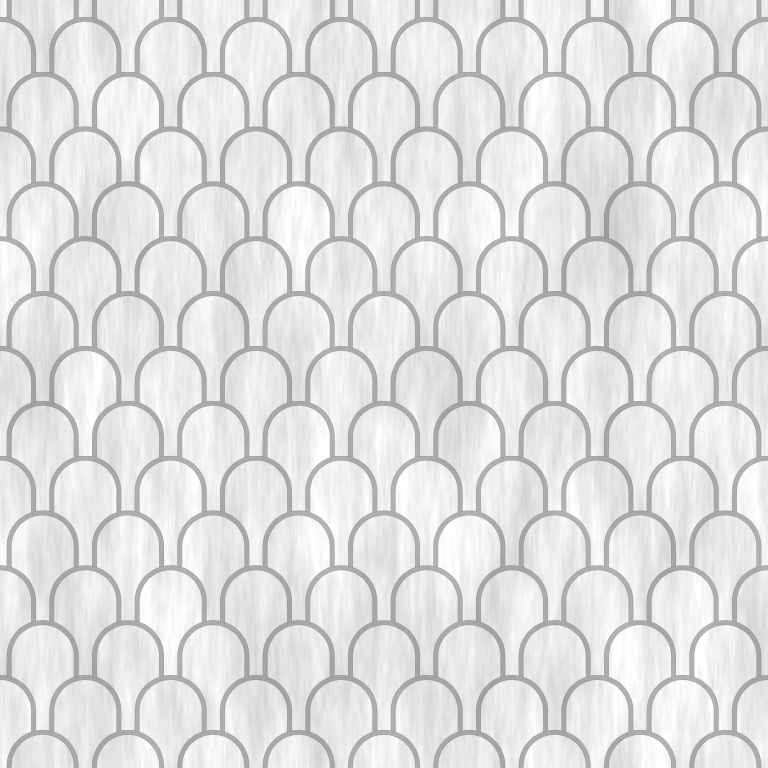
Give the GLSL for this pattern, as a WebGL 1 fragment shader.

```glsl
precision highp float;
// Overlapping arch-shaped scales in pale, vertically streaked grey with darker outlines.

uniform vec2 u_resolution;

float hash(vec2 p) {
  vec3 q = fract(p.xyx * 0.1031);
  q += dot(q, q.yzx + 33.33);
  return fract((q.x + q.y) * q.z);
}

// Random slope of a lattice corner, wrapped to the period
float corner(vec2 cell, vec2 offset, vec2 period) {
  float angle = 6.2832 * hash(mod(cell, period) + period);
  return dot(vec2(cos(angle), sin(angle)), offset);
}

// Gradient noise that repeats over the unit square
float noise(vec2 uv, vec2 period) {
  vec2 p = uv * period;
  vec2 i = floor(p);
  vec2 f = p - i;
  vec2 s = f * f * f * (f * (f * 6.0 - 15.0) + 10.0);
  vec2 e = vec2(1.0, 0.0);
  float low = mix(corner(i, f, period), corner(i + e, f - e, period), s.x);
  float high = mix(corner(i + e.yx, f - e.yx, period), corner(i + 1.0, f - 1.0, period), s.x);
  return mix(low, high, s.y);
}

// Vertical fibres, from broad to fine
float grain(vec2 uv) {
  vec2 period = vec2(40.0, 6.0);
  float amplitude = 1.0;
  float sum = 0.0;
  for (int i = 0; i < 4; i++) {
    sum += amplitude * noise(uv, period);
    period *= 2.0;
    amplitude *= 0.8;
  }
  return sum;
}

// Distance to an arch that runs on downwards, with p.y measured down from its top
float archDistance(vec2 p, float radius) {
  return length(vec2(p.x, max(radius - p.y, 0.0))) - radius;
}

void main() {
  vec2 uv = gl_FragCoord.xy / u_resolution;
  const vec2 count = vec2(9.0, 14.0);
  const float lineWidth = 0.058;
  float pixel = count.x / min(u_resolution.x, u_resolution.y);

  // Rows are counted downwards; lower rows lie over upper ones
  float x = uv.x * count.x;
  float depth = (1.0 - uv.y) * count.y - 0.305;
  float line = 0.0;
  float rim = 0.0;
  vec2 tile = vec2(0.0);
  for (int i = 0; i < 3; i++) {
    float row = floor(depth) - 2.0 + float(i);
    float shifted = x - 0.5 * mod(row, 2.0);
    float column = floor(shifted + 0.5);
    vec2 local = vec2(shifted - column, (depth - row) * count.x / count.y);
    float d = archDistance(local, 0.422);

    float inside = clamp(0.5 - d / pixel, 0.0, 1.0);
    float band = clamp(0.5 + (d + lineWidth) / pixel, 0.0, 1.0);
    line = mix(line, band, inside);
    rim = mix(rim, smoothstep(0.25, 0.5, abs(d / lineWidth + 0.5)), inside);
    if (d < -0.5 * lineWidth) tile = mod(vec2(column, row), count);
  }

  // Each scale has its own tone and its own cut of the grain
  vec2 cut = vec2(hash(tile + 3.0), hash(tile + 57.0));
  float fibres = grain(uv + cut);
  float face = 0.92 + 0.03 * (hash(tile + 21.0) - 0.5) + 0.07 * fibres;
  float outline = mix(0.668, 0.61, rim) + 0.015 * fibres;

  // Broad stains run across all scales
  float stain = noise(uv, vec2(18.0, 5.0)) + 0.6 * noise(uv, vec2(7.0, 4.0));
  float shade = mix(face, outline, line) * (1.0 + 0.08 * stain);
  gl_FragColor = vec4(vec3(clamp(shade, 0.0, 1.0)), 1.0);
}
```
